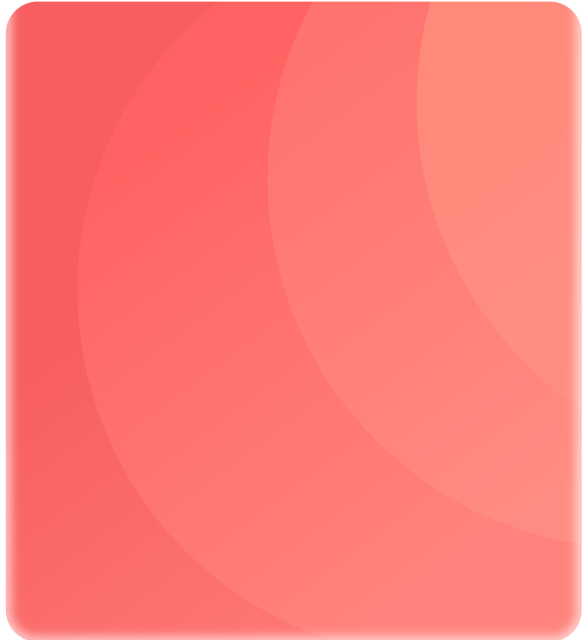
Reproduce this background procedurally as a Shadertoy shader.

```glsl
// A rounded coral card on white, crossed by three large overlapping discs.
// Each disc carries its own diagonal gradient; a pale inner glow softens
// the left, right and bottom edges. Lengths are in canvas heights.

float roundedBox(vec2 p, vec2 lower, vec2 upper, float radius) {
    vec2 q = abs(p - 0.5 * (lower + upper)) - 0.5 * (upper - lower) + radius;
    return length(max(q, 0.0)) + min(max(q.x, q.y), 0.0) - radius;
}

// Antialiased coverage of a signed distance
float coverage(float dist) {
    float pixel = 1.0 / iResolution.y;
    return 1.0 - smoothstep(-0.7 * pixel, 0.7 * pixel, dist);
}

float ramp(float start, float end, float t) {
    return clamp((t - start) / (end - start), 0.0, 1.0);
}

vec3 addDisc(vec3 below, vec2 p, vec2 center, float radius, vec3 tint) {
    return mix(below, tint, coverage(length(p - center) - radius));
}

void mainImage(out vec4 fragColor, in vec2 fragCoord) {
    vec2 p = fragCoord / iResolution.y;

    // Diagonal position, growing from upper left to lower right
    float t = dot(vec2(p.x, 1.0 - p.y), vec2(0.6, 0.8));

    // Card base and the discs, from the widest to the brightest
    vec3 base   = mix(vec3(0.97, 0.37, 0.375), vec3(1.0, 0.48, 0.46), ramp(0.5, 1.15, t));
    vec3 outer  = mix(vec3(1.0, 0.385, 0.385), vec3(1.0, 0.515, 0.485), ramp(0.3, 1.12, t));
    vec3 middle = mix(vec3(1.0, 0.45, 0.435), vec3(1.0, 0.55, 0.51), ramp(0.35, 1.15, t));
    vec3 inner  = mix(vec3(1.0, 0.54, 0.48), vec3(1.0, 0.555, 0.51), ramp(0.5, 1.0, t));

    vec3 color = addDisc(base, p, vec2(0.695, 0.546), 0.574, outer);
    color = addDisc(color, p, vec2(0.996, 0.721), 0.578, middle);
    color = addDisc(color, p, vec2(1.227, 0.841), 0.576, inner);

    // Inner glow; its box reaches past the top so that edge stays crisp
    vec2 lower = vec2(0.009, -0.003);
    float depth = -roundedBox(p, lower, vec2(0.909, 1.2), 0.05);
    float glow = 0.5 * exp(-pow(max(depth, 0.0) / 0.013, 2.0));
    color = mix(color, vec3(1.0), glow);

    // Cut the card out of the white ground
    float card = roundedBox(p, lower, vec2(0.909, 0.9975), 0.05);
    fragColor = vec4(mix(vec3(1.0), color, coverage(card)), 1.0);
}
```
